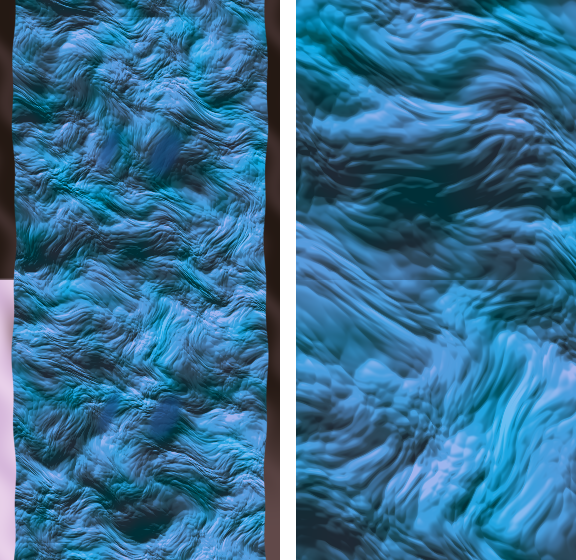
Left, the full canvas; right, a detail of the centre.
This texture is drawn by a WebGL 1 fragment shader. Its source:

```glsl
precision highp float;
uniform vec2 u_resolution;

#define LUMP_FREQ 10.0
#define LUMP_GAIN 0.47
#define WARP 0.007
#define RELIEF 0.029
#define TILE 0.47
#define TILE_TOP 0.03
#define MARGIN 0.05
#define EXPOSURE 0.48

const vec3 ABYSS = vec3(0.07, 0.17, 0.21);
const vec3 TEAL = vec3(0.13, 0.29, 0.36);
const vec3 BLUE = vec3(0.20, 0.44, 0.61);
const vec3 SKY = vec3(0.28, 0.62, 0.87);
const vec3 LAVENDER = vec3(0.66, 0.74, 0.95);
const vec3 POOL = vec3(0.10, 0.29, 0.50);
const vec3 BROWN = vec3(0.19, 0.13, 0.10);
const vec3 MAUVE = vec3(0.33, 0.25, 0.25);
const vec3 PINK = vec3(0.84, 0.72, 0.86);

vec2 hash2(vec2 p) {
  vec3 q = fract(p.xyx * vec3(0.1031, 0.1030, 0.0973));
  q += dot(q, q.yzx + 33.33);
  return fract((q.xx + q.yz) * q.zy);
}

// Smooth cellular noise: rounded lumps with soft creases
float lumps(vec2 p) {
  vec2 cell = floor(p), f = p - cell;
  float sum = 0.0;
  for (int j = -1; j <= 1; j++) {
    for (int i = -1; i <= 1; i++) {
      vec2 g = vec2(float(i), float(j));
      vec2 d = g + hash2(cell + g + 57.0) - f;
      sum += exp(-9.0 * dot(d, d));
    }
  }
  return log(sum) / 9.0;
}

vec2 warp(vec2 p) {
  p += WARP * sin(p.yx * vec2(37.0, 43.0) + vec2(1.0, 4.0));
  return p + 0.5 * WARP * sin(p.yx * vec2(97.0, 83.0) + p * 41.0);
}

float height(vec2 p) {
  mat2 turn = mat2(0.8, 0.6, -0.6, 0.8);
  float sum = 0.0, amp = 1.0;
  p = turn * warp(p) * LUMP_FREQ * vec2(0.9, 1.1);
  for (int i = 0; i < 5; i++) {
    sum += amp * lumps(p);
    p = turn * p * 2.03 + 0.35 * sin(p.yx * 2.3) + 7.3;
    amp *= LUMP_GAIN;
  }
  return sum;
}

// Soft elliptical spot, leaning up to the right
float spot(vec2 p, vec2 centre, vec2 radius) {
  vec2 d = p - centre;
  d.x += 0.35 * d.y;
  d /= radius;
  return exp(-dot(d, d));
}

// Large light and dark areas within one vertical repeat
float broadTone(vec2 q) {
  float tone = 0.10 * sin(q.x * 9.0 + 2.0 * sin(q.y * 6.283));
  tone -= 0.34 * spot(q, vec2(0.17, 0.36), vec2(0.17, 0.20));
  tone -= 0.42 * spot(q, vec2(0.43, 0.86), vec2(0.22, 0.13));
  tone -= 0.34 * spot(q, vec2(0.64, 0.50), vec2(0.13, 0.20));
  tone -= 0.20 * spot(q, vec2(0.12, 0.90), vec2(0.14, 0.10));
  tone += 0.26 * spot(q, vec2(0.50, 0.16), vec2(0.26, 0.17));
  tone += 0.18 * spot(q, vec2(0.84, 0.72), vec2(0.18, 0.20));
  return tone;
}

vec3 rock(vec2 p, vec2 uv) {
  vec2 q = vec2(uv.x, fract((1.0 - uv.y - TILE_TOP) / TILE));
  vec2 bent = q + 0.04 * sin(q.yx * 17.0 + vec2(0.0, 2.0));
  float pool = spot(q, vec2(0.59, 0.52), vec2(0.06, 0.10))
             + 0.8 * spot(q, vec2(0.39, 0.50), vec2(0.04, 0.11));
  pool = smoothstep(0.25, 0.8, pool);

  // Relief lit from above, slightly from the left
  float e = 0.002, h = height(p);
  float slope = (h - height(p + e * vec2(-0.35, 0.94))) / e;
  float tone = EXPOSURE + broadTone(bent) + 0.18 * (h + 0.3);
  tone += RELIEF * slope * (1.0 - 0.65 * pool) + 0.07 * (0.5 - uv.y);

  vec3 col = mix(ABYSS, TEAL, smoothstep(-0.25, 0.15, tone));
  col = mix(col, BLUE, smoothstep(0.15, 0.48, tone));
  col = mix(col, SKY, smoothstep(0.45, 0.80, tone));
  col = mix(col, LAVENDER, 0.8 * smoothstep(0.85, 1.35, tone));

  // Drifting cyan and dusty violet tints
  float tint = lumps(warp(p) * 17.0 + 3.0) + 0.16;
  col += tint * vec3(0.30, -0.05, -0.02);
  return mix(col, POOL + 0.25 * (col - TEAL), 0.7 * pool);
}

// Blurred backdrop seen at both sides
vec3 backdrop(vec2 uv) {
  float blur = 0.5 + 0.5 * sin(uv.y * 23.0 + uv.x * 30.0 + sin(uv.y * 41.0));
  vec3 dark = mix(BROWN * 0.75, MAUVE, 0.55 * blur * blur);
  vec3 left = mix(PINK, vec3(0.98, 0.91, 0.97), 0.5 * blur);
  left = mix(left, MAUVE * 1.5, 0.6 * spot(uv, vec2(0.06, 0.40), vec2(0.04, 0.05)));
  left = mix(dark, left, smoothstep(0.495, 0.505, uv.y) < 0.5 ? 1.0 : 1.0 - smoothstep(0.495, 0.505, uv.y));
  vec3 right = mix(dark, MAUVE * 1.15, smoothstep(0.35, 0.05, uv.y));
  return uv.x < 0.5 ? left : right;
}

void main() {
  vec2 uv = gl_FragCoord.xy / u_resolution;
  vec2 p = gl_FragCoord.xy / u_resolution.y;
  float wave = 0.006 * sin(uv.y * 13.4) + 0.003 * sin(uv.y * 47.0);
  float inset = min(uv.x - MARGIN - wave, 1.0 - MARGIN - wave - uv.x);
  float cover = smoothstep(-0.003, 0.003, inset);
  vec3 col = mix(backdrop(uv), rock(p, uv), cover);
  gl_FragColor = vec4(clamp(col, 0.0, 1.0), 1.0);
}
```
